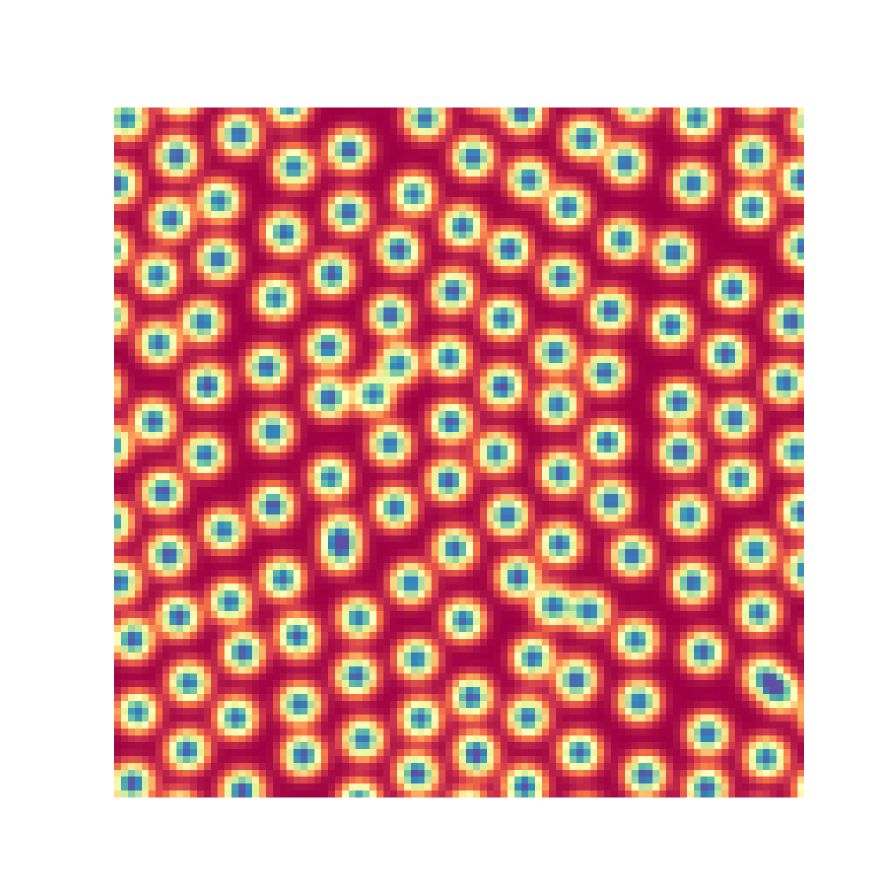
A Shadertoy shader for this pattern:

```glsl
// Heat map of a spotted reaction-diffusion field on a coarse 100 x 100 grid, framed in white.
// Spots sit on a bent, jittered hexagonal lattice; a few are stretched or splitting in two.
// The summed field is sampled at grid cell centres and coloured by a red-to-violet ramp.

float hash(vec2 p) {
    return fract(sin(dot(p, vec2(127.1, 311.7))) * 43758.5453);
}

// Diverging ramp: crimson, orange, pale yellow, green, blue, violet
vec3 spectralRamp(float value) {
    vec3 stops[11] = vec3[11](
        vec3(0.620, 0.004, 0.259), vec3(0.835, 0.243, 0.310), vec3(0.957, 0.427, 0.263),
        vec3(0.992, 0.682, 0.380), vec3(0.996, 0.878, 0.545), vec3(1.000, 1.000, 0.749),
        vec3(0.902, 0.961, 0.596), vec3(0.671, 0.867, 0.643), vec3(0.400, 0.761, 0.647),
        vec3(0.196, 0.533, 0.741), vec3(0.369, 0.310, 0.635));
    float t = clamp(value, 0.0, 1.0) * 10.0;
    int i = min(int(t), 9);
    return mix(stops[i], stops[i + 1], t - float(i));
}

// Gentle large-scale bending of the lattice, in grid cells
vec2 bend(vec2 p) {
    return vec2(2.4 * sin(p.y * 0.065 + 0.8) + 0.8 * sin(p.x * 0.13 + 2.0),
                2.8 * sin(p.x * 0.060 + 1.7) + 0.8 * sin(p.y * 0.11 + p.x * 0.05));
}

// Flat-topped bump of one spot
float bump(vec2 d) {
    return exp(-pow(length(d) / 2.65 + 1e-4, 2.35));
}

// Lattice point of a column and row; odd columns shift by half a step
vec2 latticePoint(vec2 id) {
    return vec2(8.3 * id.x, 9.6 * (id.y + 0.5 * mod(id.x, 2.0)));
}

float spotField(vec2 p) {
    vec2 q = p - bend(p);
    float column = floor(q.x / 8.3 + 0.5);
    float row = floor(q.y / 9.6 - 0.5 * mod(column, 2.0) + 0.5);
    float field = 0.0;
    for (int i = -2; i <= 2; i++) {
        for (int j = -2; j <= 2; j++) {
            vec2 id = vec2(column, row) + vec2(i, j);
            vec2 site = latticePoint(id);
            vec2 jitter = vec2(hash(id + 3.7), hash(id + 19.3)) * 2.2 - 1.1;
            vec2 d = p - site - bend(site) - jitter;

            // Two lobes: nearly merged for most spots, well apart for a few
            float split = hash(id + 41.9);
            float reach = split > 0.965 ? mix(1.4, 3.0, hash(id + 57.1)) : 0.7 * split * split;
            float angle = 6.2832 * hash(id + 73.3);
            vec2 lobe = reach * vec2(cos(angle), sin(angle));
            float peak = mix(0.93, 1.0, hash(id + 91.7));
            field += peak * (bump(d - lobe) + bump(d + lobe)) / (1.0 + bump(2.0 * lobe));
        }
    }
    return field;
}

void mainImage(out vec4 fragColor, in vec2 fragCoord) {
    float size = min(iResolution.x, iResolution.y);
    vec3 color = vec3(0.0);

    // Four samples per pixel soften the cell borders and the frame
    for (int k = 0; k < 4; k++) {
        vec2 offset = vec2(k % 2, k / 2) * 0.5 - 0.25;
        vec2 uv = (fragCoord + offset - 0.5 * iResolution.xy) / size + 0.5;
        vec2 plot = (uv - vec2(0.1275, 0.11)) / 0.77;
        bool inside = all(greaterThan(plot, vec2(0.0))) && all(lessThan(plot, vec2(1.0)));
        vec2 cellCentre = floor(plot * 100.0) + 0.5;
        color += inside ? spectralRamp(spotField(cellCentre)) : vec3(1.0);
    }
    fragColor = vec4(color * 0.25, 1.0);
}
```
